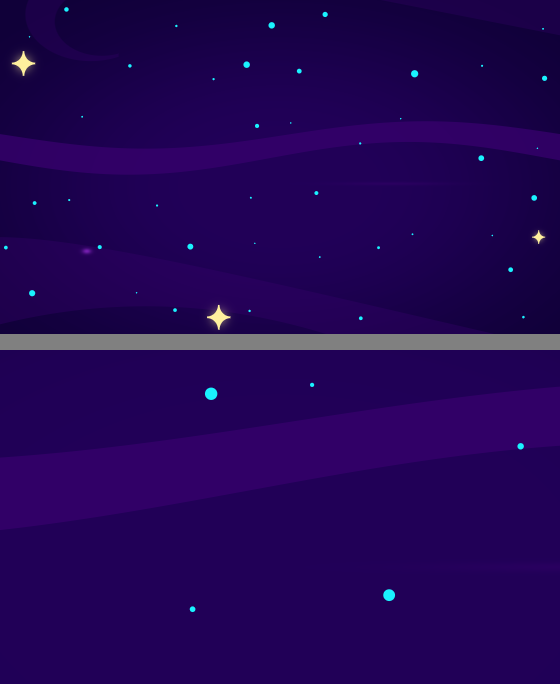
Top, the full canvas; bottom, a detail of the centre.
A WebGL 1 fragment shader for this background:

```glsl
precision highp float;
// Deep violet night sky with flowing ribbons, cyan dots and golden four-point stars.

uniform vec2 u_resolution;

#define SKY_CENTRE vec3(0.128, 0.0, 0.342)
#define SKY_EDGE vec3(0.062, 0.0, 0.222)
#define RIBBON_COLOUR vec3(0.210, 0.0, 0.420)
#define DOT_COLOUR vec3(0.10, 0.95, 1.0)
#define STAR_COLOUR vec3(1.0, 0.94, 0.62)
#define DOT_CELL 0.167
#define DOT_SHARE 0.78
#define DOT_MIN 0.0020
#define DOT_RANGE 0.0090
#define STAR_SIZE 0.037
#define GLOW 0.42
#define TAU 6.28319

vec3 hash3(vec2 cell) {
    vec3 h = fract(cell.xyx * vec3(0.1031, 0.1030, 0.0973));
    h += dot(h, h.yxz + 33.33);
    return fract((h.xxy + h.yzz) * h.zyx);
}

// Coverage of a shape from its signed distance (negative inside).
float cover(float dist) {
    return clamp(0.5 - dist * u_resolution.y, 0.0, 1.0);
}

// Strip between a lower and an upper height.
float strip(float y, float low, float high) {
    return cover(low - y) * cover(y - high);
}

// Approximate signed distance to an ellipse.
float ellipse(vec2 p, vec2 radii) {
    return (length(p / radii) - 1.0) * min(radii.x, radii.y);
}

// Four-point star bounded by concave arcs, with blunt tips.
float starDistance(vec2 p, float size) {
    vec2 q = abs(p) * vec2(1.06, 1.0);
    return max(0.93 * size - length(q - size), length(q) - size);
}

// Radial gradient in faint steps.
vec3 sky(vec2 uv) {
    float d = length((uv - vec2(0.5, 0.44)) * 2.0);
    float stepped = (floor(d * 14.0) + smoothstep(0.4, 0.6, fract(d * 14.0))) / 14.0;
    return mix(SKY_CENTRE, SKY_EDGE, smoothstep(0.3, 1.45, mix(d, stepped, 0.4)));
}

// Ribbon opacity: middle wave, lower hill, upper corner and crescent.
float ribbons(vec2 uv, vec2 p) {
    float waveTop = 0.596 + 0.041 * sin(TAU * (uv.x - 0.51));
    float waveLow = 0.526 + 0.049 * sin(TAU * (uv.x - 0.48));
    float wave = strip(uv.y, waveLow, waveTop);

    float hillTop = 0.29 - 0.52 * pow(uv.x, 1.8) / (0.55 + uv.x);
    float hillLow = 0.083 - 0.8 * pow(uv.x - 0.26, 2.0);
    float hill = strip(uv.y, hillLow, hillTop);

    float corner = cover(1.0 - 0.33 * (uv.x - 0.68) - uv.y);
    corner = 1.0 - corner;
    corner = max(corner, 0.0) * step(0.68, uv.x);
    corner = cover(1.0 - 0.33 * (uv.x - 0.68) - uv.y) * step(0.68, uv.x);

    float outer = ellipse(p - vec2(0.272, 0.957), vec2(0.196, 0.140));
    float inner = ellipse(p - vec2(0.305, 0.935), vec2(0.141, 0.102));
    float crescent = cover(max(max(outer, -inner), p.x - 0.355));

    return 0.80 * wave + 0.36 * hill + 0.30 * corner + 0.30 * crescent;
}

// One dot at a random place and size in each chosen cell.
float dots(vec2 p) {
    vec2 cell = floor(p / DOT_CELL);
    vec3 place = hash3(cell + 17.0);
    vec3 trait = hash3(cell + 61.0);
    vec2 centre = (cell + 0.1 + 0.8 * place.xy) * DOT_CELL;
    float radius = DOT_MIN + DOT_RANGE * pow(place.z, 2.5);
    return cover(length(p - centre) - radius) * step(trait.x, DOT_SHARE);
}

void main() {
    vec2 uv = gl_FragCoord.xy / u_resolution;
    vec2 p = gl_FragCoord.xy / u_resolution.y;
    float aspect = u_resolution.x / u_resolution.y;

    vec3 colour = mix(sky(uv), RIBBON_COLOUR, ribbons(uv, p));

    // Faint streak and small violet glint.
    vec2 streak = (uv - vec2(0.70, 0.45)) / vec2(0.10, 0.005);
    colour = mix(colour, RIBBON_COLOUR, 0.45 * exp(-dot(streak, streak)));
    vec2 glint = (uv - vec2(0.155, 0.248)) / vec2(0.008, 0.008);
    colour += vec3(0.32, 0.12, 0.35) * exp(-dot(glint, glint));

    colour = mix(colour, DOT_COLOUR, dots(p));

    // Golden stars, the last one smaller.
    for (int i = 0; i < 3; i++) {
        float k = float(i);
        vec2 centre = vec2((0.042 + 0.92 * pow(0.5 * k, 1.4)) * aspect, fract(0.81 + 0.24 * k));
        float size = STAR_SIZE * (k < 1.5 ? 1.0 : 0.55);
        vec2 q = p - centre;
        float halo = GLOW * exp(-dot(q, q) / (0.5 * size * size));
        colour = mix(colour, STAR_COLOUR, halo);
        colour = mix(colour, STAR_COLOUR, cover(starDistance(q, size)));
    }

    gl_FragColor = vec4(colour, 1.0);
}
```
